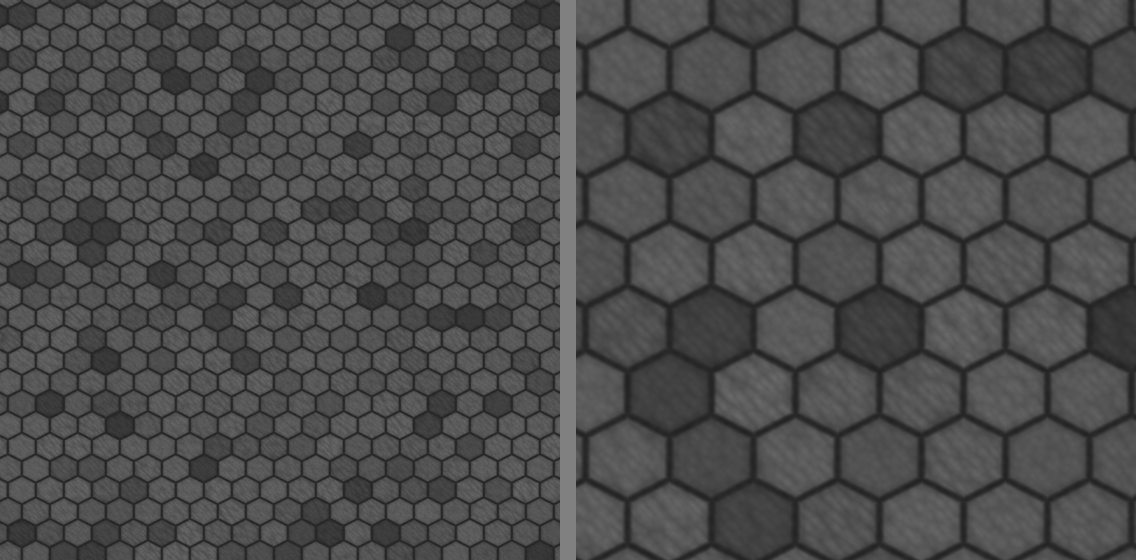
Left: the whole. Right: its middle third, enlarged.
Give the GLSL for this pattern, as a three.js fragment shader.

```glsl
// Dark grey hexagonal paving, 20 tiles across and 26 rows, with brushed stone faces.
varying vec2 vUv;

float hash(vec2 p) {
  return fract(sin(dot(p, vec2(127.1, 311.7))) * 43758.55);
}

// Distance to the nearest scattered point; wraps after period cells.
float cellular(vec2 p, vec2 period) {
  vec2 cell = floor(p);
  float nearest = 2.0;
  for (int y = -1; y <= 1; y++) {
    for (int x = -1; x <= 1; x++) {
      vec2 neighbor = cell + vec2(float(x), float(y));
      vec2 id = mod(neighbor, period);
      vec2 point = neighbor + vec2(hash(id), hash(id + 57.3));
      nearest = min(nearest, distance(p, point));
    }
  }
  return nearest;
}

// Distance from the centre of a regular hexagon one unit wide, 0.5 at its edge.
float hexDistance(vec2 p) {
  p = abs(p);
  return max(p.x, dot(p, vec2(0.5, 0.866025)));
}

void main() {
  // Two interleaved grids of tile centres; the nearer one owns the point.
  vec2 pitch = vec2(1.0, 1.73205);
  vec2 grid = vUv * vec2(20.0, 13.0) - vec2(0.28, 0.125);
  vec2 idA = floor(grid + 0.5);
  vec2 idB = floor(grid) + 0.5;
  float distA = hexDistance((grid - idA) * pitch);
  float distB = hexDistance((grid - idB) * pitch);
  vec2 tile = mod(distA < distB ? idA : idB, vec2(20.0, 13.0));
  float edge = 0.5 - min(distA, distB);

  // Mostly mid grey tiles, with a few much darker ones.
  float age = hash(tile + 3.7);
  float tone = 0.358 - 0.035 * age - 0.115 * pow(age, 6.0);

  // Diagonal brushing, stronger on some tiles, over a fine grain.
  vec2 diagonal = vec2(vUv.x + vUv.y, vUv.x - vUv.y);
  vec2 brush = vec2(128.0, 36.0);
  float streaks = 0.45 - cellular(diagonal * brush, brush);
  float grain = 0.45 - cellular(vUv * 190.0, vec2(190.0));
  float roughness = mix(0.04, 0.1, hash(tile + 19.1));
  tone += (roughness * streaks + 0.035 * grain) * tone / 0.33;

  // Soft shading toward the rim, then the dark joint.
  tone *= mix(0.84, 1.0, smoothstep(0.0, 0.17, edge));
  tone = mix(0.15 + 0.03 * grain, tone, smoothstep(0.005, 0.075, edge));

  gl_FragColor = vec4(vec3(tone), 1.0);
}
```
